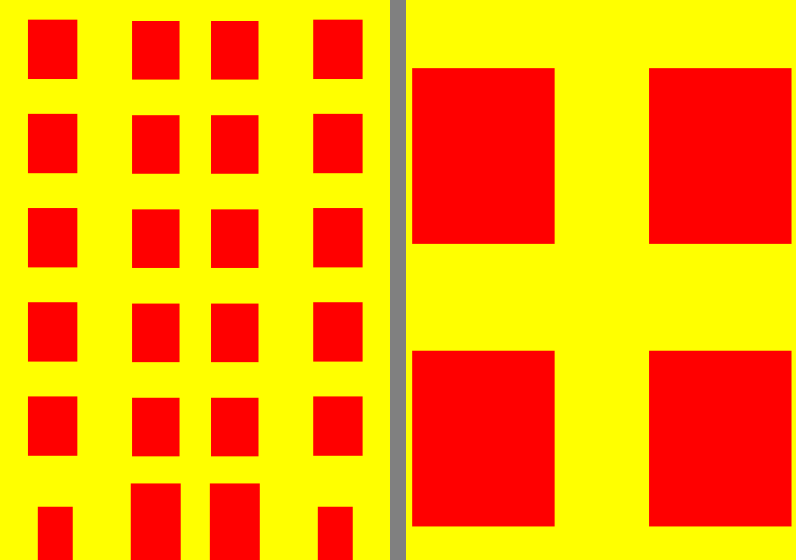
Left, the full canvas; right, a detail of the centre.
A WebGL 1 fragment shader for this pattern:

```glsl
precision highp float;

// A flat facade: four columns by five rows of red windows on yellow, above four doors.
// The plane is folded about a vertical axis, so one outer and one inner column suffice;
// rows repeat by rounding to the nearest one, and box coverage smooths the edges.

#define WALL_COLOR vec3(1.0, 1.0, 0.0)
#define PANE_COLOR vec3(1.0, 0.0, 0.0)
#define ROWS 5.0
#define ROW_PITCH 0.1682
#define AXIS_SHIFT 0.0005
// Centre of the lowest window and its half size, in canvas heights
#define OUTER_CENTER vec2(0.2547, 0.2391)
#define OUTER_HALF vec2(0.0441, 0.0530)
#define INNER_CENTER vec2(0.0705, 0.2374)
#define INNER_HALF vec2(0.0424, 0.0523)
// Door: distance from the axis, half width, height
#define OUTER_DOOR vec3(0.2500, 0.0312, 0.0951)
#define INNER_DOOR vec3(0.0706, 0.0446, 0.1367)

uniform vec2 u_resolution;

// Share of the pixel covered by a box centred on the origin
float boxCoverage(vec2 p, vec2 halfSize) {
  vec2 edge = clamp((halfSize - abs(p)) * u_resolution.y + 0.5, 0.0, 1.0);
  return edge.x * edge.y;
}

// Windows stacked upwards from the lowest centre
float windowColumn(vec2 p, vec2 center, vec2 halfSize) {
  p -= center;
  float row = clamp(floor(p.y / ROW_PITCH + 0.5), 0.0, ROWS - 1.0);
  p.y -= row * ROW_PITCH;
  return boxCoverage(p, halfSize);
}

// A door standing on the lower edge of the canvas
float doorway(vec2 p, vec3 door) {
  return boxCoverage(p - vec2(door.x, 0.0), door.yz);
}

void main() {
  // Units of canvas height, folded about the vertical axis
  vec2 p = gl_FragCoord.xy / u_resolution.y;
  float axis = 0.5 * u_resolution.x / u_resolution.y + AXIS_SHIFT;
  p.x = abs(p.x - axis);

  float windows = max(windowColumn(p, OUTER_CENTER, OUTER_HALF),
                      windowColumn(p, INNER_CENTER, INNER_HALF));
  float doors = max(doorway(p, OUTER_DOOR), doorway(p, INNER_DOOR));

  gl_FragColor = vec4(mix(WALL_COLOR, PANE_COLOR, max(windows, doors)), 1.0);
}
```
